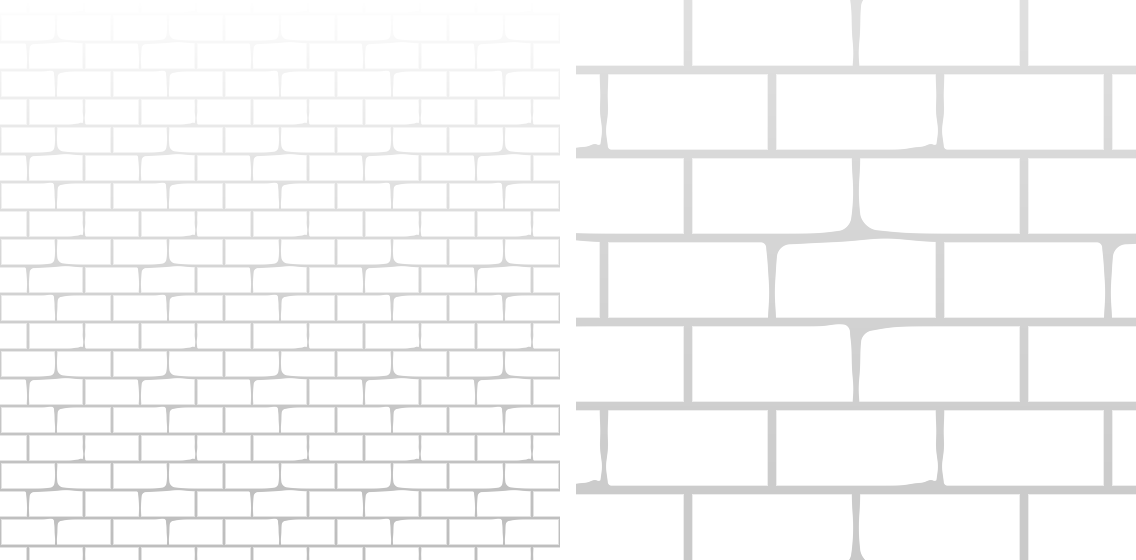
Left: the whole. Right: its middle third, enlarged.
Write a three.js fragment shader that draws this pattern.

```glsl
// White brick wall in running bond, with worn grey mortar that fades out upwards.
varying vec2 vUv;

// Soft bump of height 1 around a centre
float bump(float x, float centre, float width) {
  float t = (x - centre) / width;
  return exp(-t * t);
}

// Signed distance to a brick corner, positive inside; inset holds distances from its two edges
float roundedCorner(vec2 inset, float radius) {
  vec2 q = radius - inset;
  return radius - length(max(q, 0.0)) - min(max(q.x, q.y), 0.0);
}

// Distance inside the nearest brick, in units of one course height
float brickDistance(vec2 p) {
  float row = floor(p.y + 0.5);
  float kind = mod(row, 4.0);
  float y = p.y - row;

  // Every second joint of a course is worn; x is measured from it
  float worn = 2.0 + cos(kind * 1.5708);
  float x = mod(p.x - worn + 2.0, 4.0) - 2.0;
  bool right = x > 0.0;
  bool top = y > 0.0;

  float joint = 0.052;
  float bed = 0.052;
  float radius = 0.005;

  if (kind < 0.5) {
    // Pinched low, with a chip at the lower left
    joint -= 0.027 * bump(y, -0.22, 0.16) + 0.008 * bump(y, 0.2, 0.15);
    if (!top) {
      radius = 0.04;
      if (!right) bed += 0.055 * bump(x, -0.1, 0.08) + 0.03 * bump(x, -0.25, 0.15);
    }
  } else if (kind < 1.5) {
    // Open at the top, sloping away to the right
    joint -= 0.02 * bump(y, -0.3, 0.2);
    if (top) {
      radius = right ? 0.11 : 0.08;
      joint += 0.02 * bump(y, 0.4, 0.15);
      bed += right ? 0.07 * bump(x, 0.0, 0.33) : -0.025 * bump(x, -0.2, 0.15);
    }
  } else if (kind < 2.5) {
    // Rounded upper corner, and a brick that swells into the bed above
    joint -= 0.018 * bump(y, -0.15, 0.25);
    if (top) {
      radius = right ? 0.14 : 0.06;
      joint += 0.02 * bump(y, 0.45, 0.18);
      if (right) bed += 0.025 * bump(x, 0.1, 0.4) - 0.045 * bump(x, 1.35, 0.4);
    }
  } else {
    // Both lower corners worn round
    joint -= 0.018 * bump(y, 0.05, 0.25);
    if (!top) {
      radius = right ? 0.18 : 0.13;
      joint += 0.02 * bump(y, -0.4, 0.15);
      bed += right ? 0.055 * bump(x, 0.0, 0.45) : 0.05 * bump(x, 0.0, 0.32);
    }
  }

  float corner = roundedCorner(vec2(abs(x) - joint, 0.5 - abs(y) - bed), radius);
  return min(corner, 2.0 - abs(x) - 0.052);
}

void main() {
  // Twenty courses up, ten bricks across
  vec2 p = vUv * 20.0;
  float soft = 0.6 * fwidth(p.y);
  float brick = smoothstep(-soft, soft, brickDistance(p));

  // Mortar lightens to white at the top
  float mortar = mix(0.745, 1.0, pow(vUv.y, 1.6));
  gl_FragColor = vec4(vec3(mix(mortar, 1.0, brick)), 1.0);
}
```
